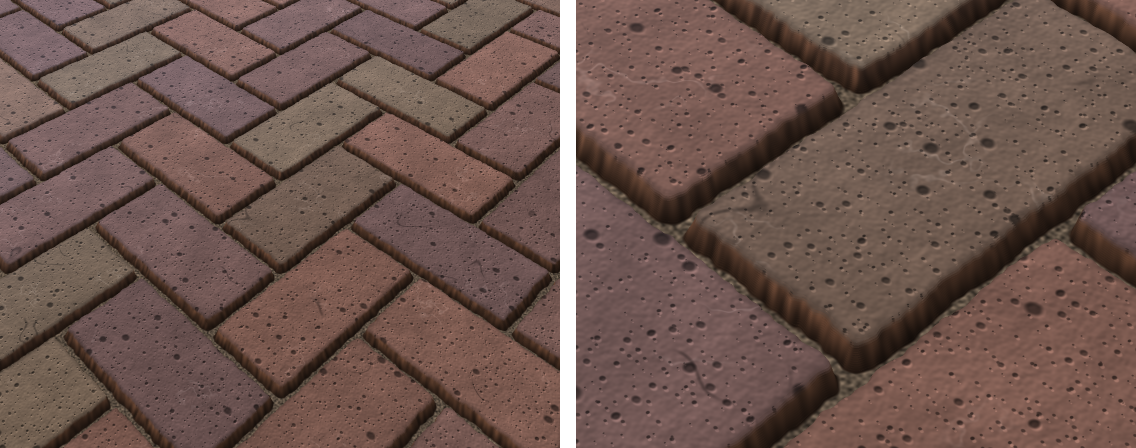
Left, the full canvas; right, a detail of the centre.
Reproduce this texture procedurally as a Shadertoy shader.

```glsl
// Worn clay pavers in a herringbone bond, seen obliquely across sandy joints.
#define HORIZON 0.940   // horizon height above the top edge
#define GROUND 10.015   // vertical perspective scale
#define EYE vec2(7.49, -6.49)
#define EYE_HEIGHT 7.1
#define JOINT 0.048     // half width of a joint, in brick widths
#define DEPTH 0.085     // joint depth
#define STEPS 14
#define RED vec3(0.475, 0.345, 0.305)
#define OLIVE vec3(0.430, 0.362, 0.305)
#define PLUM vec3(0.405, 0.315, 0.310)
#define SAND vec3(0.430, 0.370, 0.310)
#define WALL vec3(0.270, 0.180, 0.130)

vec2 hash2(vec2 p) {
    vec3 q = fract(p.xyx * vec3(0.1031, 0.1030, 0.0973));
    q += dot(q, q.yzx + 33.33);
    return fract((q.xx + q.yz) * q.zy);
}

float corner(vec2 cell, vec2 offset) {
    return dot(hash2(cell) * 2.0 - 1.0, offset);
}

float gradientNoise(vec2 p) {
    vec2 i = floor(p), f = p - i, e = vec2(1, 0);
    vec2 w = f * f * f * (f * (f * 6.0 - 15.0) + 10.0);
    return mix(mix(corner(i, f), corner(i + e, f - e), w.x),
               mix(corner(i + e.yx, f - e.yx), corner(i + 1.0, f - 1.0), w.x), w.y);
}

float fbm(vec2 p) {
    float sum = 0.0, amp = 0.6;
    for (int i = 0; i < 4; i++) {
        sum += amp * gradientNoise(p);
        p = mat2(1.6, 1.2, -1.2, 1.6) * p + 7.3;
        amp *= 0.55;
    }
    return sum;
}

// Scattered round holes: 1 inside a hole, 0 outside
float pits(vec2 p, float amount) {
    vec2 cell = floor(p), rnd = hash2(cell + 41.0);
    vec2 center = 0.3 + 0.4 * hash2(cell);
    float radius = 0.08 + 0.2 * rnd.y * rnd.y;
    float d = length((p - cell - center) * vec2(1.0, 0.8 + 0.5 * rnd.y));
    return step(rnd.x, amount) * (1.0 - smoothstep(radius * 0.5, radius * 1.2, d));
}

struct Brick { vec2 id; float edge; };

// Herringbone: cells along each diagonal cycle through two upright and two flat halves
Brick brickAt(vec2 p) {
    vec2 cell = floor(p);
    float k = mod(cell.x + cell.y, 4.0);
    bool upright = k < 1.5;
    vec2 size = upright ? vec2(1, 2) : vec2(2, 1);
    vec2 origin = cell - (upright ? vec2(0, k) : vec2(k - 2.0, 0));
    vec2 q = abs(p - origin - 0.5 * size) - 0.5 * size + JOINT + 0.05;
    float d = length(max(q, 0.0)) + min(max(q.x, q.y), 0.0) - 0.05;
    d += 0.022 * gradientNoise(p * 5.0) + 0.017 * gradientNoise(p * 19.0);
    return Brick(origin + 0.37 * size, d);
}

float holes(vec2 p) {
    return max(pits(p * 6.0, 0.28), max(0.8 * pits(p * 13.0 + 5.0, 0.42), 0.6 * pits(p * 25.0, 0.4)));
}

float relief(vec2 p) {
    return 0.035 * fbm(p * 7.0) + 0.010 * gradientNoise(p * 42.0) - 0.028 * holes(p);
}

vec3 brickTop(vec2 p, Brick b) {
    vec2 rnd = hash2(b.id * 17.0);
    vec3 color = mix(RED, PLUM, smoothstep(0.35, 1.0, rnd.x));
    color = mix(color, OLIVE, smoothstep(0.62, 0.8, rnd.y));
    color *= 0.96 + 0.1 * fract(rnd.x * 7.0);
    // mottling, pale mineral veins and curved chips, shifted for each brick
    vec2 s = p + b.id * 3.1;
    float cloud = fbm(s * 2.2);
    color *= 1.0 + 0.22 * cloud + 0.12 * fbm(s * 16.0);
    float vein = 1.0 - smoothstep(0.0, 0.035, abs(fbm(s * 2.8 + 9.0)));
    color += 0.07 * vein * smoothstep(0.08, 0.3, gradientNoise(s * 1.7 + 4.0));
    float chip = 1.0 - smoothstep(0.0, 0.03, abs(gradientNoise(s * 3.0 + 20.0) - 0.13));
    color *= 1.0 - 0.3 * chip * smoothstep(0.15, 0.32, gradientNoise(s * 2.0 + 31.0));
    // light grazes the relief from the far left
    float slope = relief(p + vec2(-0.012, 0.004)) - relief(p);
    color *= clamp(1.0 - 13.0 * slope, 0.6, 1.35);
    color *= 1.0 - 0.45 * holes(p);
    return color * mix(1.0, 0.72, smoothstep(-0.055, 0.0, b.edge));
}

vec3 paving(vec2 uv, vec2 screen) {
    // follow the view ray down from the brick tops into the joints
    vec2 p = uv;
    Brick b;
    float sink = 0.0;
    for (int i = 0; i <= STEPS; i++) {
        sink = float(i) / float(STEPS);
        p = uv + (uv - EYE) * sink * DEPTH / EYE_HEIGHT;
        b = brickAt(p);
        if (smoothstep(-0.025, 0.025, b.edge) <= sink + 0.001) break;
    }
    vec3 top = brickTop(p, b);
    // walls: dark, streaked, darker on the side away from the light
    float away = smoothstep(0.0, 0.01, brickAt(p + vec2(0.015, 0)).edge - b.edge);
    vec3 wall = WALL * mix(1.25, 0.5, sink) * mix(1.15, 0.75, away);
    wall *= 1.0 + 0.7 * gradientNoise(p * 24.0);
    vec3 color = mix(top, wall, smoothstep(0.02, 0.3, sink));
    // coarse sand on the joint floor
    vec3 sand = SAND * (0.8 + 0.8 * gradientNoise(p * 48.0) + 0.3 * fbm(p * 9.0));
    color = mix(color, sand, smoothstep(0.014, 0.03, b.edge));
    // cool sky sheen toward the far left
    float sheen = smoothstep(0.25, 1.15, screen.y - 0.45 * screen.x);
    return color * (1.0 + 0.12 * sheen) + vec3(0.045, 0.06, 0.085) * sheen * (1.0 - sink);
}

void mainImage(out vec4 fragColor, in vec2 fragCoord) {
    vec3 sum = vec3(0.0);
    for (int i = 0; i < 4; i++) {
        vec2 jitter = vec2(i & 1, i >> 1) * 0.5 - 0.25;
        vec2 screen = (fragCoord + jitter - vec2(0.5 * iResolution.x, 0.0)) / iResolution.y;
        float z = GROUND / (1.0 - screen.y + HORIZON);
        float across = 1.0 + (screen.x - 0.003) * z;
        float along = 13.98 - 2.0 * z;
        sum += paving(0.5 * vec2(across + along, across - along), screen);
    }
    fragColor = vec4(clamp(sum * 0.25, 0.0, 1.0), 1.0);
}
```
